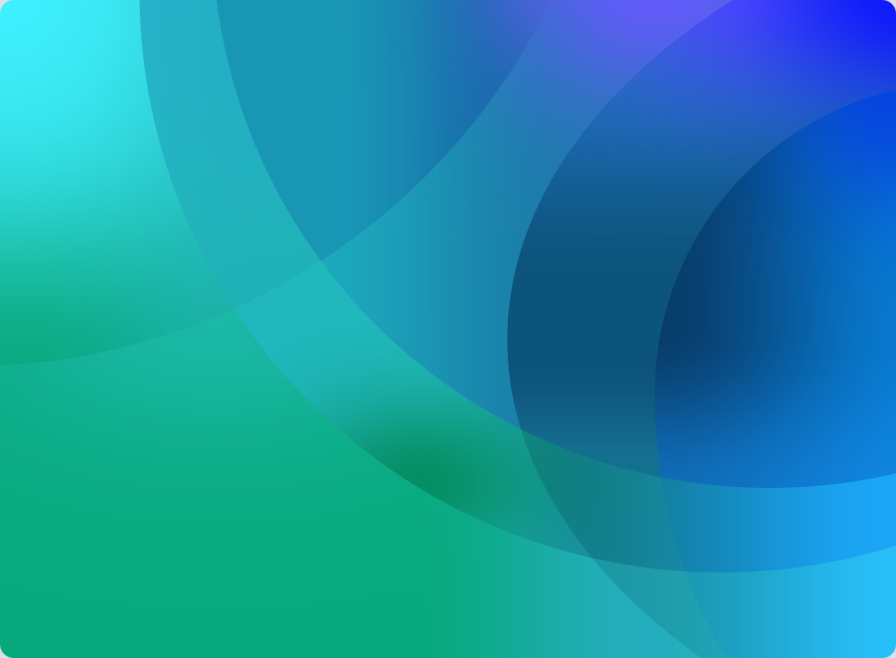
Write a Shadertoy shader that draws this background.

```glsl
// Anti-aliased coverage of the region where f is negative
float inside(float f) {
    return clamp(0.5 - f / max(fwidth(f), 1e-5), 0.0, 1.0);
}

float circle(vec2 p, vec2 center, float radius) {
    return length(p - center) - radius;
}

// Soft elliptical glow
float glow(vec2 p, vec2 center, vec2 size) {
    vec2 d = (p - center) / size;
    return exp(-dot(d, d));
}

// Green field that turns blue towards the lower right
vec3 groundColor(vec2 p) {
    vec3 c = vec3(0.03, 0.66, 0.49);
    c = mix(c, vec3(0.13, 0.74, 0.71), 0.75 * glow(p, vec2(0.33, 0.53), vec2(0.4, 0.22)));
    c = mix(c, vec3(0.14, 0.68, 0.74), smoothstep(0.62, 0.98, p.x));
    return mix(c, vec3(0.16, 0.75, 0.98), smoothstep(1.0, 1.4, p.x));
}

// Crescent between the two large discs
vec3 crescentColor(vec2 p) {
    vec3 c = mix(vec3(0.13, 0.72, 0.74), vec3(0.10, 0.57, 0.65), smoothstep(0.65, 0.9, p.x));
    c = mix(c, vec3(0.02, 0.56, 0.39), glow(p, vec2(0.638, 0.265), vec2(0.2, 0.13)));
    return mix(c, vec3(0.11, 0.65, 0.96), smoothstep(0.9, 1.36, p.x));
}

vec3 centerColor(vec2 p) {
    vec3 c = mix(vec3(0.11, 0.66, 0.74), vec3(0.10, 0.49, 0.66), smoothstep(0.48, 0.85, p.x));
    return mix(c, vec3(0.40, 0.35, 1.0), glow(p, vec2(1.0, 1.04), vec2(0.24, 0.2)));
}

// Upper-left disc, split by the two large discs
vec3 cornerColor(vec2 p, float inOuter, float inInner) {
    vec3 c = mix(vec3(0.04, 0.66, 0.50), vec3(0.17, 0.83, 0.82), smoothstep(0.44, 0.85, p.y));
    c = mix(c, vec3(0.14, 0.70, 0.74), 0.6 * smoothstep(0.05, 0.35, p.x));
    c = mix(c, vec3(0.25, 0.94, 1.0), glow(p, vec2(0.0, 1.02), vec2(0.3)));

    vec3 strip = mix(vec3(0.13, 0.69, 0.73), vec3(0.12, 0.63, 0.74), smoothstep(0.55, 1.0, p.y));
    c = mix(c, strip, 0.7 * inOuter);

    vec3 lens = mix(vec3(0.10, 0.59, 0.71), vec3(0.09, 0.42, 0.67), smoothstep(0.5, 0.78, p.x));
    lens = mix(lens, vec3(0.32, 0.38, 0.88), glow(p, vec2(0.86, 1.03), vec2(0.13, 0.14)));
    return mix(c, lens, inInner);
}

vec3 deepColor(vec2 p) {
    vec3 c = mix(vec3(0.05, 0.33, 0.49), vec3(0.11, 0.43, 0.72), smoothstep(0.58, 0.9, p.y));
    c = mix(c, vec3(0.08, 0.44, 0.56), smoothstep(0.44, 0.29, p.y));
    c = mix(c, vec3(0.36, 0.32, 1.0), glow(p, vec2(1.12, 1.04), vec2(0.24, 0.17)));
    return mix(c, vec3(0.05, 0.08, 1.0), glow(p, vec2(1.4, 1.02), vec2(0.24, 0.17)));
}

vec3 navyColor(vec2 p) {
    vec3 c = mix(vec3(0.03, 0.24, 0.42), vec3(0.03, 0.48, 0.82), smoothstep(1.0, 1.4, p.x));
    c = mix(c, vec3(0.08, 0.55, 0.92), 0.6 * smoothstep(0.5, 0.25, p.y));
    return mix(c, vec3(0.02, 0.22, 0.9), 0.8 * glow(p, vec2(1.36, 0.86), vec2(0.17)));
}

void mainImage(out vec4 fragColor, in vec2 fragCoord) {
    vec2 p = fragCoord / iResolution.y;
    vec2 halfSize = 0.5 * iResolution.xy / iResolution.y;

    // Shape masks
    float corner = inside(circle(p, vec2(-0.052, 1.432), 0.989));
    float inner = inside(circle(p, vec2(1.170, 1.106), 0.8475));
    float outer = inside(circle(p, vec2(1.096, 1.014), 0.884));
    float deep = inside(length((p - vec2(2.012, 0.484)) / vec2(1.241, 0.748)) - 1.0);
    vec2 eggOffset = p - vec2(1.468, 0.4025);
    eggOffset.y *= eggOffset.y < 0.0 ? 0.75 : 1.0;
    float navy = inside(length(eggOffset) - 0.473);

    // Lower layers, tinted where the right-hand shapes overlap them
    vec3 color = mix(groundColor(p), crescentColor(p), outer);
    vec3 deepTint = mix(vec3(0.8, 0.87, 0.87), vec3(1.0), smoothstep(0.85, 1.35, p.x));
    color *= mix(vec3(1.0), deepTint, deep);
    color *= mix(vec3(1.0), vec3(0.86, 0.96, 1.03), navy * smoothstep(1.4, 1.05, p.x));

    // Upper layers
    vec3 upper = mix(centerColor(p), deepColor(p), deep);
    upper = mix(upper, navyColor(p), navy);
    color = mix(color, upper, inner);
    color = mix(color, cornerColor(p, outer, inner), corner);

    // Rounded canvas corners
    vec2 edge = abs(p - halfSize) - halfSize + 0.021;
    float card = inside(length(max(edge, 0.0)) - 0.021);
    fragColor = vec4(mix(vec3(0.86, 0.88, 0.9), color, card), 1.0);
}
```
